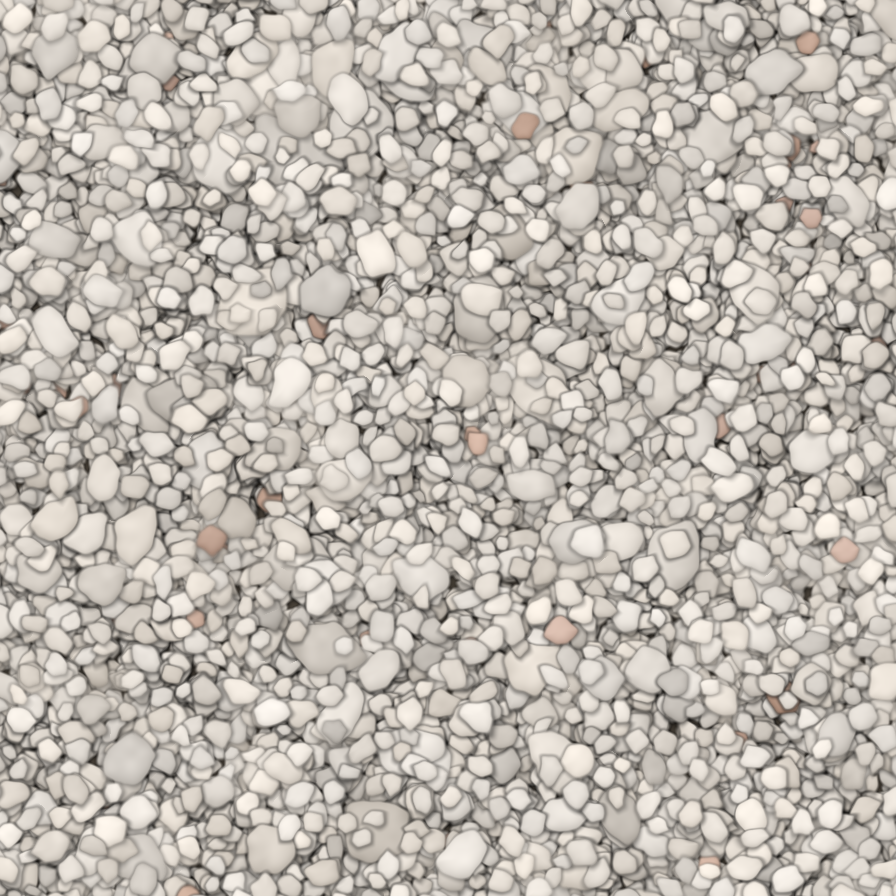
Write a Shadertoy shader that draws this texture.

```glsl
// Bed of pale crushed pebbles, packed at several sizes and seen from above.
// Turned, jittered grids are blended from the top layer down until nothing shows
// through; each pebble is a rounded random polygon with a contact shadow.

const int LAYERS = 9;
const int SIDES = 6;

// x: cells across the canvas, y: share of the cells that hold a pebble
const vec2 GRID[LAYERS] = vec2[LAYERS](
    vec2(52.0, 1.00), vec2(42.0, 1.00), vec2(35.0, 1.00),
    vec2(48.0, 0.45), vec2(29.0, 0.50), vec2(13.0, 0.20),
    vec2(40.0, 0.42), vec2(19.0, 0.22), vec2(32.0, 0.34));

const float GAP_TONE = 0.25;
const float STONE_DARK = 0.77;
const float STONE_LIGHT = 0.945;
const float DEEP_DIM = 0.89;
const float RIM_SHADE = 0.10;
const float LIGHT_SHADE = 0.065;
const float MOTTLE = 0.05;
const float PATCH_SCALE = 22.0;
const float PATCH_TONE = 0.07;
const float SHADOW_WEAK = 0.20;
const float SHADOW_STRONG = 0.66;
const float SHADOW_WIDTH = 0.0062;
const float EDGE_SOFTNESS = 0.0026;
const float WARP = 0.0042;
const float RUST_SHARE = 0.0001;
const float HIDDEN = 0.02;
const vec2  LIGHT_DIR = vec2(-0.45, 0.89);
const vec3  WARM_TINT = vec3(0.030, 0.002, -0.034);
const vec3  RUST_TINT = vec3(-0.08, -0.17, -0.20);
const mat2  NEXT_SIDE = mat2(0.5, 0.866, -0.866, 0.5);

vec4 hash4(vec2 p) {
    float n = dot(p, vec2(127.1, 311.7));
    return fract(sin(n + vec4(0.0, 1.3, 2.9, 4.6)) * 43758.5453);
}

vec2 noise2(vec2 p) {
    vec2 i = floor(p), f = fract(p);
    f = f * f * (3.0 - 2.0 * f);
    return mix(mix(hash4(i).xy, hash4(i + vec2(1, 0)).xy, f.x),
               mix(hash4(i + vec2(0, 1)).xy, hash4(i + vec2(1, 1)).xy, f.x), f.y);
}

// Rounded polygon: 0 at the centre, 1 on the outline; also gives its slope.
float pebbleGauge(vec2 p, float seed, out vec2 slope) {
    float sum = 1e-12;
    vec2 dir = vec2(1.0, 0.0);
    slope = vec2(0.0);
    for (int k = 0; k < SIDES; k++) {
        vec2 rnd = fract(seed * vec2(17.3, 41.9) * float(k + 1));
        vec2 skewed = dir + 0.65 * (rnd.x - 0.5) * vec2(-dir.y, dir.x);
        vec2 side = skewed / mix(0.76, 1.10, rnd.y);
        float t = max(dot(p, side), 0.0);
        float t2 = t * t, t4 = t2 * t2;
        sum += t4 * t4;
        slope += t4 * t2 * t * side;
        dir = NEXT_SIDE * dir;
    }
    return sqrt(sqrt(sqrt(sum)));
}

// Adds one pebble behind what is already painted; open is what still shows.
void addPebble(inout vec3 color, inout float open, vec2 p, vec2 id, float radius,
               float depth, vec2 lightDir, float surface, float shadow) {
    vec4 rnd = hash4(id + 5.7);
    float turn = 6.2832 * rnd.x;
    float stretch = mix(1.0, 1.24, rnd.y);
    float c = cos(turn), s = sin(turn);
    mat2 frame = mat2(c / stretch, s * stretch, -s / stretch, c * stretch);
    vec2 slope;
    float gauge = pebbleGauge(frame * p / radius, rnd.z, slope);
    float dist = (gauge - 1.0) * radius;
    float facing = dot(normalize(slope * frame + 1e-9), lightDir);

    // Stone surface
    float g2 = min(gauge * gauge, 1.0);
    float tone = mix(STONE_DARK, STONE_LIGHT, sqrt(rnd.w)) * mix(DEEP_DIM, 1.0, depth);
    tone += surface + LIGHT_SHADE * facing * g2 - RIM_SHADE * g2 * g2;
    vec3 stone = tone + WARM_TINT * mix(0.75, 1.2, fract(rnd.w * 53.0));
    stone += RUST_TINT * step(fract(rnd.y * 91.0), RUST_SHARE);
    float cover = smoothstep(EDGE_SOFTNESS, -EDGE_SOFTNESS, dist);
    color += open * cover * stone;

    // Contact shadow, wider on the side away from the light
    float width = SHADOW_WIDTH * (1.0 - 0.35 * facing);
    float fall = 1.0 - clamp(dist / width, 0.0, 1.0);
    open *= (1.0 - cover) * (1.0 - shadow * fall * fall);
}

void mainImage(out vec4 fragColor, in vec2 fragCoord) {
    vec2 uv = fragCoord / min(iResolution.x, iResolution.y);
    vec2 wobble = noise2(uv * 75.0) - 0.5;
    vec2 pos = uv + WARP * wobble;

    // Broad patches of lighter stone and deeper shadow
    vec2 area = noise2(uv * PATCH_SCALE + 9.0);
    float surface = MOTTLE * wobble.x + PATCH_TONE * (area.x - 0.5);
    float shadow = mix(SHADOW_WEAK, SHADOW_STRONG, area.y);
    vec3 color = vec3(0.0);
    float open = 1.0;

    for (int layer = LAYERS - 1; layer >= 0; layer--) {
        if (open < HIDDEN) break;
        float level = float(layer);
        float cells = GRID[layer].x;
        float c = cos(level * 0.9), s = sin(level * 0.9);
        mat2 spin = mat2(c, s, -s, c);
        vec2 grid = spin * pos * cells + 0.37 * level;
        vec2 corner = floor(grid - 0.5);

        // Four nearest cells
        for (int n = 0; n < 4; n++) {
            vec2 cell = corner + vec2(n % 2, n / 2);
            vec2 id = cell + level * vec2(17.3, 29.9);
            vec4 rnd = hash4(id);
            if (rnd.x > GRID[layer].y) continue;
            vec2 p = (grid - cell - 0.5 - 0.46 * (rnd.yz - 0.5)) / cells;
            float radius = mix(0.38, 0.58, rnd.w) / cells;
            float reach = 1.5 * radius + SHADOW_WIDTH;
            if (dot(p, p) > reach * reach) continue;
            addPebble(color, open, p, id, radius, level / float(LAYERS - 1),
                      spin * LIGHT_DIR, surface, shadow);
        }
    }
    color += open * (GAP_TONE + WARM_TINT);
    fragColor = vec4(clamp(color, 0.0, 1.0), 1.0);
}
```
